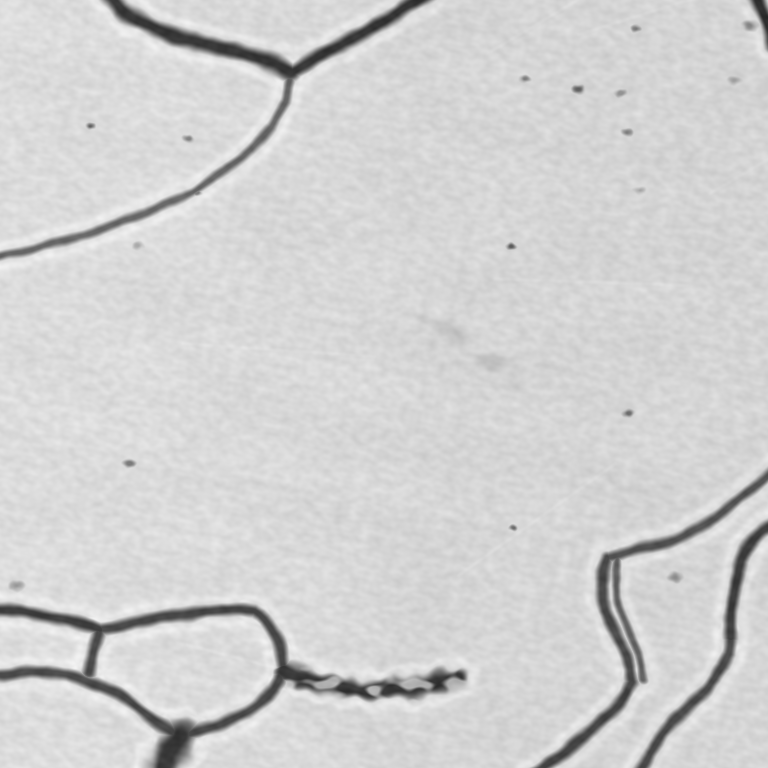
Reproduce this texture procedurally as a three.js fragment shader.

```glsl
// Polished, etched metal seen in grey light: pale grains parted by dark boundaries.
// Boundaries are cubic curves with a soft profile, roughened by gradient noise;
// the grain faces carry fine directional mottling, scratches, smears and pits.

varying vec2 vUv;

const float FACE_LEFT = 0.862;     // grain face tone, left to right
const float FACE_RIGHT = 0.832;
const float MOTTLE = 0.050;        // contrast of the fine surface texture
const float CLOUD = 0.022;         // contrast of the broad surface texture
const float EDGE_SOFTNESS = 0.0055;
const float EDGE_WOBBLE = 0.005;
const float THIN_DEPTH = 0.46;     // darkening of thin and thick boundaries
const float THICK_DEPTH = 0.64;
const float HALO = 0.055;          // bright rim beside each boundary
const float PIT_GRID = 14.0;
const int CURVE_STEPS = 10;
const int SCRATCHES = 7;

float hash(vec2 p) {
  return fract(sin(dot(p, vec2(127.1, 311.7))) * 43758.55);
}

vec2 gradientAt(vec2 cell) {
  float angle = 6.2832 * hash(cell);
  return vec2(cos(angle), sin(angle));
}

float gradientNoise(vec2 p) {
  vec2 i = floor(p), f = fract(p);
  vec2 u = f * f * f * (f * (f * 6.0 - 15.0) + 10.0);
  vec2 e = vec2(1.0, 0.0);
  float low = mix(dot(gradientAt(i), f), dot(gradientAt(i + e), f - e), u.x);
  float high = mix(dot(gradientAt(i + e.yx), f - e.yx),
                   dot(gradientAt(i + e.xx), f - e.xx), u.x);
  return mix(low, high, u.y);
}

float segmentDistance(vec2 p, vec2 a, vec2 b) {
  vec2 ab = b - a;
  return length(p - a - ab * clamp(dot(p - a, ab) / dot(ab, ab), 0.0, 1.0));
}

// Cubic curve from a to d; returns darkness in x and bright rim in y.
vec2 boundary(vec2 p, float rough, vec2 a, vec2 b, vec2 c, vec2 d, float halfWidth) {
  float dist = 9.0;
  vec2 last = a;
  for (int i = 1; i <= CURVE_STEPS; i++) {
    float t = float(i) / float(CURVE_STEPS), s = 1.0 - t;
    vec2 next = s * s * s * a + 3.0 * s * t * (s * b + t * c) + t * t * t * d;
    dist = min(dist, segmentDistance(p, last, next));
    last = next;
  }
  float w = halfWidth * (1.0 + rough);
  float depth = mix(THIN_DEPTH, THICK_DEPTH, smoothstep(0.003, 0.008, halfWidth));
  float rim = (dist - w - 0.011) / 0.006;
  return vec2(depth * (1.0 - smoothstep(0.3 * w, w + EDGE_SOFTNESS, dist)),
              exp(-rim * rim));
}

vec2 grainBoundaries(vec2 p) {
  vec2 q = p + EDGE_WOBBLE * vec2(gradientNoise(p * 22.0), gradientNoise(p * 22.0 + 40.0));
  float r = 0.55 * gradientNoise(p * 42.0);
  vec2 top = vec2(0.38, 0.905), left = vec2(0.13, 0.18), mid = vec2(0.37, 0.13);
  vec2 low = vec2(0.235, 0.04), neck = vec2(0.79, 0.275), heel = vec2(0.825, 0.11);
  vec2 bend = vec2(0.95, 0.17), tip = vec2(0.33, 0.205), seam = vec2(0.014, 0.004);

  // Upper junction and corner
  vec2 m = boundary(q, r, vec2(0.14, 1.01), vec2(0.2, 0.93), vec2(0.31, 0.95), top, 0.0095);
  m = max(m, boundary(q, r, top, vec2(0.43, 0.94), vec2(0.49, 0.96), vec2(0.56, 1.01), 0.0075));
  m = max(m, boundary(q, r, top, vec2(0.375, 0.78), vec2(0.17, 0.7), vec2(-0.01, 0.663), 0.0035));
  m = max(m, boundary(q, r, vec2(0.98, 1.01), vec2(0.99, 0.99), vec2(1.0, 0.97), vec2(1.01, 0.94), 0.009));

  // Narrow grain at lower right, with a double-lined waist
  m = max(m, boundary(q, r, vec2(1.01, 0.39), vec2(0.93, 0.32), vec2(0.9, 0.295), neck, 0.0048));
  m = max(m, boundary(q, r, neck, vec2(0.765, 0.2), vec2(0.815, 0.18), heel, 0.0055));
  m = max(m, boundary(q, r, neck + seam, vec2(0.785, 0.2), vec2(0.835, 0.18), heel + seam, 0.0025));
  m = max(m, boundary(q, r, heel, vec2(0.8, 0.07), vec2(0.74, 0.02), vec2(0.69, -0.01), 0.0058));
  m = max(m, boundary(q, r, vec2(1.01, 0.32), vec2(0.95, 0.28), vec2(0.96, 0.25), bend, 0.0065));
  m = max(m, boundary(q, r, bend, vec2(0.95, 0.09), vec2(0.88, 0.1), vec2(0.83, -0.01), 0.0055));

  // Small grains at lower left
  m = max(m, boundary(q, r, vec2(-0.01, 0.207), vec2(0.05, 0.2), vec2(0.1, 0.195), left, 0.007));
  m = max(m, boundary(q, r, left, vec2(0.19, 0.19), vec2(0.26, 0.21), tip, 0.006));
  m = max(m, boundary(q, r, tip, vec2(0.36, 0.19), vec2(0.36, 0.16), mid, 0.006));
  m = max(m, boundary(q, r, mid, vec2(0.36, 0.08), vec2(0.3, 0.06), low, 0.006));
  m = max(m, boundary(q, r, left, vec2(0.125, 0.16), vec2(0.12, 0.15), vec2(0.115, 0.125), 0.006));
  m = max(m, boundary(q, r, vec2(-0.01, 0.12), vec2(0.13, 0.14), vec2(0.15, 0.09), low, 0.006));
  m = max(m, boundary(q, r, low, vec2(0.23, 0.03), vec2(0.21, 0.01), vec2(0.21, -0.01), 0.022));

  // Ragged branch with pale islands
  vec2 branch = boundary(q, 2.0 * r, mid, vec2(0.42, 0.1), vec2(0.52, 0.09), vec2(0.595, 0.118), 0.012);
  branch.x *= 1.0 - 0.75 * smoothstep(0.0, 0.35, gradientNoise(p * vec2(38.0, 60.0) + 7.0));
  return max(m, branch);
}

// Dark specks, denser at upper right and inside the narrow grain.
float pits(vec2 p) {
  vec2 cell = floor(p * PIT_GRID);
  vec2 home = (cell + 0.5) / PIT_GRID;
  float crowd = exp(-30.0 * dot(home - vec2(0.82, 0.93), home - vec2(0.82, 0.93)))
              + exp(-60.0 * dot(home - vec2(0.8, 0.1), home - vec2(0.8, 0.1)));
  float present = step(hash(cell + 3.7), 0.05 + 0.38 * crowd);
  vec2 center = home + 0.4 * (vec2(hash(cell + 1.3), hash(cell + 8.1)) - 0.5) / PIT_GRID;
  vec2 offset = (p - center) * vec2(0.8, 1.15);
  float radius = mix(0.006, 0.012, hash(cell + 5.9));
  float ragged = length(offset) + 0.003 * gradientNoise(p * 110.0);
  return present * mix(0.18, 0.48, hash(cell + 2.2)) * (1.0 - smoothstep(0.1 * radius, radius, ragged));
}

float grainFace(vec2 p) {
  vec2 along = vec2(p.x - 0.2 * p.y, p.y + 0.2 * p.x);
  float tone = mix(FACE_LEFT, FACE_RIGHT, smoothstep(0.0, 0.8, p.x));
  tone += CLOUD * gradientNoise(along * vec2(7.0, 16.0));
  tone += MOTTLE * gradientNoise(along * vec2(52.0, 88.0));
  tone += 0.6 * MOTTLE * gradientNoise(along * vec2(105.0, 140.0) + 20.0);

  // Faint straight scratches
  for (int i = 0; i < SCRATCHES; i++) {
    float k = float(i);
    vec2 start = vec2(hash(vec2(k, 1.0)), hash(vec2(k, 2.0)));
    float angle = mix(-0.3, 0.9, hash(vec2(k, 3.0)));
    float d = segmentDistance(p, start, start + 0.25 * vec2(cos(angle), sin(angle)));
    tone += 0.018 * (1.0 - smoothstep(0.0, 0.004, d));
  }

  // Grey smear across the large grain
  float smear = 1.0 - smoothstep(0.0, 0.022, segmentDistance(p, vec2(0.54, 0.605), vec2(0.67, 0.505)));
  return tone - 0.09 * smear * smoothstep(-0.15, 0.4, gradientNoise(along * vec2(18.0, 40.0) + 5.0));
}

void main() {
  vec2 marks = grainBoundaries(vUv);
  float tone = grainFace(vUv) + HALO * marks.y * (1.0 - smoothstep(0.0, 0.2, marks.x));
  tone -= max(marks.x, pits(vUv));
  gl_FragColor = vec4(vec3(clamp(tone, 0.0, 1.0)), 1.0);
}
```
